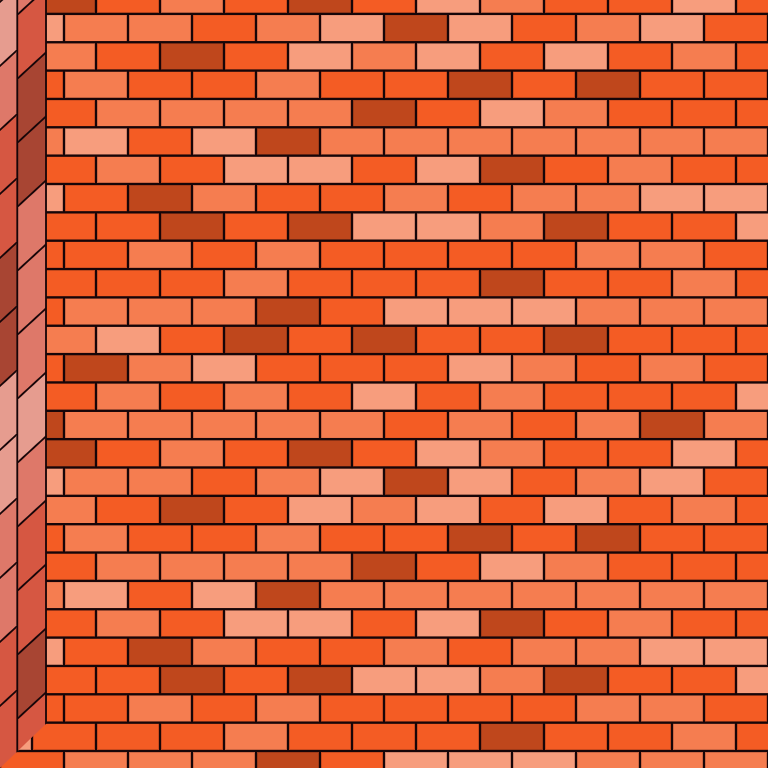
Reproduce this texture procedurally as a Shadertoy shader.

```glsl
const float BRICKS_ACROSS = 12.0;
const float COURSES = 27.09;
const float COURSE_SHIFT = 0.40;    // part of the lowest course below the edge
const float COURSE_PERIOD = 16.0;   // tones recur after this many courses
const float JOINT_WIDTH = 0.0031;
const float SIDE_JOINT_WIDTH = 0.0024;
const float SIDE_EDGE = 0.0599;     // right end of the side wall
const float SIDE_SPLIT = 0.0225;    // joint between its two columns
const float SIDE_SLOPE = 0.92;
const float MITRE_SLOPE = 0.96;
const vec3 SHARES = vec3(0.46, 0.76, 0.89);  // cumulative: base, light, pale

const vec3 JOINT = vec3(0.09, 0.02, 0.03);
const vec3 FRONT[4] = vec3[4](
    vec3(0.955, 0.36, 0.14), vec3(0.96, 0.49, 0.315),
    vec3(0.97, 0.615, 0.49), vec3(0.75, 0.28, 0.11));
const vec3 SIDE[4] = vec3[4](
    vec3(0.84, 0.34, 0.26), vec3(0.87, 0.47, 0.41),
    vec3(0.90, 0.61, 0.56), vec3(0.66, 0.27, 0.20));

float hash(vec2 cell) {
    vec3 p = fract(cell.xyx * vec3(0.1031, 0.1030, 0.0973));
    p += dot(p, p.yzx + 33.33);
    return fract((p.x + p.y) * p.z);
}

int toneIndex(vec2 cell) {
    return int(dot(step(SHARES, vec3(hash(cell + 7.0))), vec3(1.0)));
}

// Distance, in cells, to the nearest integer
float gridDistance(float t) {
    return abs(fract(t + 0.5) - 0.5);
}

float lineCover(float dist, float width, float pixel) {
    return clamp((0.5 * width - dist) / pixel + 0.5, 0.0, 1.0);
}

// Running bond seen straight on
vec3 frontWall(vec2 p, float pixel) {
    float course = p.y * COURSES + COURSE_SHIFT;
    float row = floor(course);
    float along = p.x * BRICKS_ACROSS - 0.5 * mod(row, 2.0);
    float dist = min(gridDistance(course) / COURSES,
                     gridDistance(along) / BRICKS_ACROSS);
    vec3 brick = FRONT[toneIndex(vec2(floor(along), mod(row, COURSE_PERIOD)))];
    return mix(brick, JOINT, lineCover(dist, JOINT_WIDTH, pixel));
}

// Two upright columns with slanted joints
vec3 sideWall(vec2 p, float pixel) {
    float column = step(SIDE_SPLIT, p.x);
    float along = (p.y - SIDE_SLOPE * p.x) * BRICKS_ACROSS
                + mix(0.03, 0.48, column);
    float slant = gridDistance(along) / BRICKS_ACROSS
                / length(vec2(1.0, SIDE_SLOPE));
    float dist = min(slant, abs(p.x - SIDE_SPLIT));
    vec3 brick = SIDE[toneIndex(vec2(column + 40.0, floor(along) + 3.0))];
    return mix(brick, JOINT, lineCover(dist, SIDE_JOINT_WIDTH, pixel));
}

void mainImage(out vec4 fragColor, in vec2 fragCoord) {
    vec2 p = fragCoord / iResolution.y;
    float pixel = 1.0 / iResolution.y;

    // The side wall ends at a vertical edge and a mitred foot
    float mitre = (p.y - MITRE_SLOPE * p.x) / length(vec2(1.0, MITRE_SLOPE));
    float inside = min(SIDE_EDGE - p.x, mitre);
    float sideMask = clamp(inside / pixel + 0.5, 0.0, 1.0);
    vec3 color = mix(frontWall(p, pixel), sideWall(p, pixel), sideMask);

    // Corner joint, above the mitre only
    float corner = lineCover(abs(p.x - SIDE_EDGE), SIDE_JOINT_WIDTH, pixel);
    corner *= clamp(mitre / pixel + 0.5, 0.0, 1.0);
    fragColor = vec4(mix(color, JOINT, corner), 1.0);
}
```
